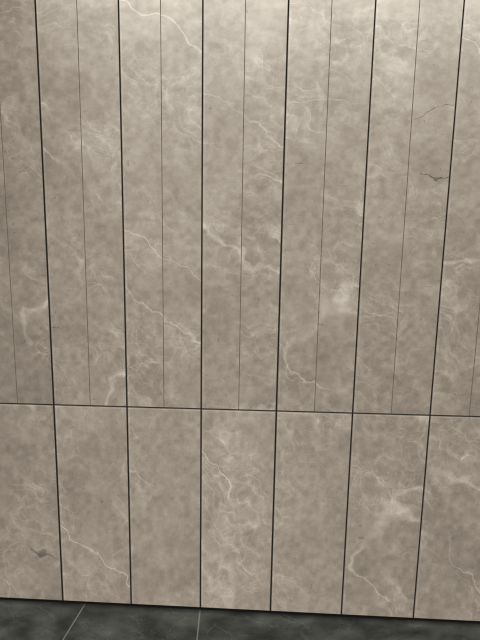
Reproduce this texture procedurally as a Shadertoy shader.

```glsl
// Tall beige marble wall panels with grooves, a lower panel row and a dark stone floor.
#define PANEL_WIDTH 0.1774
#define PANEL_TAPER 0.0256
#define JOINT_HALF 0.0015
#define GROOVE_HALF 0.0007
#define BASE_TONE 0.525
#define VEIN_STRENGTH 0.10
#define MOTTLE 0.11
#define TOP_GLOW 0.25
#define JOINT_COLOR vec3(0.15, 0.135, 0.12)
#define GROOVE_COLOR vec3(0.38, 0.34, 0.28)
#define FLOOR_COLOR vec3(0.27, 0.27, 0.25)

float hash(vec2 p) {
    vec3 q = fract(vec3(p.xyx) * 0.1031);
    q += dot(q, q.yzx + 33.33);
    return fract((q.x + q.y) * q.z);
}

float noise(vec2 p) {
    vec2 i = floor(p), f = fract(p);
    f = f * f * (3.0 - 2.0 * f);
    return mix(mix(hash(i), hash(i + vec2(1, 0)), f.x),
               mix(hash(i + vec2(0, 1)), hash(i + vec2(1, 1)), f.x), f.y);
}

float fbm(vec2 p) {
    float sum = 0.0, amp = 0.5;
    for (int i = 0; i < 5; i++) {
        sum += amp * noise(p);
        p = mat2(1.6, 1.2, -1.2, 1.6) * p + 7.3;
        amp *= 0.5;
    }
    return sum / 0.97;
}

// Thin bright ridge where the noise crosses its middle value
float ridge(vec2 p, float width) {
    return 1.0 - smoothstep(0.0, width, abs(noise(p) - 0.5));
}

float stroke(float dist, float halfWidth) {
    float px = 0.75 / iResolution.x;
    return 1.0 - smoothstep(halfWidth - px, halfWidth + px, abs(dist));
}

// Brightness offset of the stone: clouds, crackle, long veins, cracks and pits
float marble(vec2 q, float seed) {
    vec2 warp = vec2(fbm(q * 16.0 + 3.0), fbm(q * 16.0 + 41.0)) - 0.5;
    vec2 w = q + 0.07 * warp;
    float tone = MOTTLE * (fbm(q * 16.0 + warp * 2.0) - 0.5);
    tone += 0.13 * (fbm(q * 85.0) - 0.5);

    // Fine crackle in patches, at three scales
    float patches = smoothstep(0.3, 0.7, fbm(q * 11.0 + 19.0));
    float crackle = 0.0, freq = 24.0;
    for (int i = 0; i < 3; i++) {
        crackle += ridge(w * freq + float(i) * 13.0, 0.08) * (0.6 - 0.05 * float(i));
        freq *= 1.9;
    }
    tone += VEIN_STRENGTH * 0.65 * crackle * patches;

    // Long veins stretched along a slope that differs per slab
    float angle = mix(0.35, 1.0, seed);
    vec2 along = vec2(cos(angle), sin(angle));
    vec2 v = vec2(dot(w, along), dot(w, vec2(-along.y, along.x)));
    float sparse = smoothstep(0.5, 0.75, noise(v * vec2(5.0, 9.0) + 5.0));
    tone += VEIN_STRENGTH * ridge(v * vec2(3.0, 12.0), 0.035) * sparse;
    tone += VEIN_STRENGTH * 0.5 * ridge(v * vec2(10.0, 45.0), 0.12) * patches;

    // Rare dark cracks and faint pits
    float rare = smoothstep(0.78, 0.88, noise(q * 8.0 + 71.0));
    tone -= 0.16 * rare * ridge(w * vec2(4.0, 9.0) + 27.0, 0.012);
    tone -= 0.07 * smoothstep(0.93, 0.99, noise(q * 110.0 + 11.0)) * (1.0 - patches);
    return tone;
}

void mainImage(out vec4 fragColor, in vec2 fragCoord) {
    // x runs right, t runs down from the top edge, both in canvas widths
    vec2 uv = fragCoord / iResolution.xy;
    float x = uv.x, t = (1.0 - uv.y) * 4.0 / 3.0;

    // Converging panel coordinate: whole numbers are the vertical joints
    float pitch = PANEL_WIDTH - PANEL_TAPER * t;
    float k = (x - 0.4227 + 0.0042 * t) / pitch;
    k -= 0.0075 * k * k;
    float rowDist = t - 0.840 - 0.028 * x;
    float floorDist = t - 1.2465 - 0.05 * x;
    float row = step(0.0, rowDist);
    vec2 id = vec2(floor(k), row);
    float seed = hash(id + 17.0);

    // Stone tone under a wash of light from above
    vec2 slab = vec2(k * 0.155, t) + vec2(seed * 9.0, hash(id + 53.0) * 7.0);
    float tone = BASE_TONE + marble(slab, seed) + 0.03 * (seed - 0.5);
    float wash = smoothstep(-0.15, 0.35, x);
    tone += TOP_GLOW * exp(-2.8 * t) * wash;
    tone += 0.06 * exp(-11.0 * t) * wash * (0.6 + 0.4 * cos((x - 0.34) * 29.0));
    tone += 0.04 * smoothstep(0.0, 0.4, x) * smoothstep(1.1, 0.5, x);
    tone += 0.03 * row * (1.0 - 0.6 * x);
    vec3 col = tone * mix(vec3(1.0, 0.922, 0.825), vec3(1.0, 0.955, 0.885),
                          smoothstep(0.5, 0.85, tone));

    // Grooves halve the upper panels; joints part all panels
    float grooveDist = (fract(k) - 0.5) * pitch;
    float jointDist = (fract(k + 0.5) - 0.5) * pitch;
    float jointHalf = JOINT_HALF * mix(0.8, 1.2, hash(vec2(floor(k + 0.5), 5.0)));
    col = mix(col, GROOVE_COLOR, 0.85 * stroke(grooveDist, GROOVE_HALF) * (1.0 - row));
    col += 0.04 * stroke(jointDist - 0.0045, 0.001);
    col += 0.06 * stroke(rowDist - 0.0035, 0.001);
    col = mix(col, JOINT_COLOR, stroke(jointDist, jointHalf));
    col = mix(col, JOINT_COLOR, 0.9 * stroke(rowDist, 0.0011));

    // Floor tiles with pale grout fanning towards the viewer
    float depth = max(floorDist, 0.0);
    float tileWidth = 0.238 + 0.5 * depth;
    float tile = (x - 0.417 + 0.1 * depth) / tileWidth;
    float groutDist = (fract(tile + 0.5) - 0.5) * tileWidth;
    vec2 ground = vec2(x, t * 2.0);
    vec3 stone = FLOOR_COLOR * (0.55 + 0.9 * fbm(ground * 22.0));
    stone += 0.04 * ridge(ground * 18.0 + fbm(ground * 30.0) * 2.0, 0.05);
    stone = mix(stone, vec3(0.50, 0.49, 0.45), 0.8 * stroke(groutDist, 0.0016) * step(x, 0.5));
    stone *= smoothstep(-0.01, 0.015, floorDist);
    float px = 0.75 / iResolution.x;
    col = mix(col, stone, smoothstep(-px, px, floorDist));
    col = mix(col, vec3(0.08), stroke(floorDist, 0.0022));

    fragColor = vec4(clamp(col, 0.0, 1.0), 1.0);
}
```
